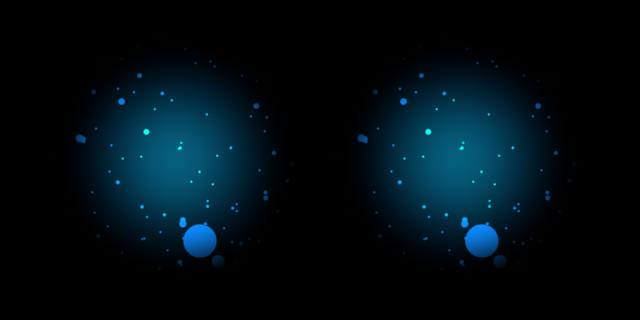
A Shadertoy shader for this background:

```glsl
// Twin side-by-side views of a soft teal glow on black, strewn with lit dots.
// One scene is folded into both halves; dots are hashed over a disc and their
// colour depends only on distance from the glow: cyan, then blue, then black.

#define GLOW_CENTRE vec2(0.550, 0.505)
#define VIEW_SHIFT 0.881
#define GLOW_RADIUS 0.365
#define SCATTER_RADIUS 0.385
#define DOT_COUNT 84
#define DOT_MIN 0.0032
#define DOT_MAX 0.0125
#define BALL_OFFSET vec2(0.075, -0.258)
#define BALL_RADIUS 0.052

const float TAU = 6.2831853;
const vec3 GLOW_TEAL = vec3(0.02, 0.37, 0.49);
const vec3 DOT_CYAN = vec3(0.05, 1.00, 0.95);
const vec3 DOT_BLUE = vec3(0.05, 0.54, 1.00);

// Integer hash returning a value in 0..1
float hash(uint n) {
    n = (n ^ 61u) ^ (n >> 16);
    n *= 9u;
    n ^= n >> 4;
    n *= 0x27d4eb2du;
    n ^= n >> 15;
    return float(n & 0xffffffu) / 16777216.0;
}

// Antialiased disc coverage
float disc(vec2 p, vec2 centre, float radius, float pixel) {
    return clamp(0.5 - (length(p - centre) - radius) / pixel, 0.0, 1.0);
}

// Background light; blue reaches slightly further than green
vec3 glowColour(float r) {
    float falloff = 1.0 - smoothstep(0.0, GLOW_RADIUS, r);
    return GLOW_TEAL * pow(vec3(falloff), vec3(1.1, 1.0, 0.88));
}

// Light caught by a dot at distance r from the glow centre
vec3 dotColour(float r) {
    vec3 tint = mix(DOT_CYAN, DOT_BLUE, smoothstep(0.13, 0.22, r));
    return tint * (1.0 - smoothstep(0.21, 0.395, r));
}

// Coverage of all the scattered dots
float scatteredDots(vec2 p, float pixel) {
    float cover = 0.0;
    for (int i = 0; i < DOT_COUNT; i++) {
        uint seed = uint(i) * 3u + 11u;
        float angle = TAU * hash(seed);
        float reach = SCATTER_RADIUS * sqrt(hash(seed + 1u));
        float size = mix(DOT_MIN, DOT_MAX, pow(hash(seed + 2u), 5.0));
        vec2 centre = reach * vec2(cos(angle), sin(angle));
        cover = max(cover, disc(p, centre, size, pixel));
    }
    return cover;
}

void mainImage(out vec4 fragColor, in vec2 fragCoord) {
    float pixel = 1.5 / iResolution.y;
    vec2 p = fragCoord / iResolution.y;

    // Fold the right view onto the left one
    float rightView = step(0.5 * iResolution.x / iResolution.y, p.x);
    p.x -= VIEW_SHIFT * rightView;
    p -= GLOW_CENTRE;
    float r = length(p);

    // Small dots, then the large ball and its dim neighbour
    float cover = scatteredDots(p, pixel);
    cover = max(cover, disc(p, BALL_OFFSET, BALL_RADIUS, pixel));
    cover = max(cover, disc(p, BALL_OFFSET + vec2(0.057, -0.065), 0.4 * BALL_RADIUS, pixel));

    fragColor = vec4(mix(glowColour(r), dotColour(r), cover), 1.0);
}
```
